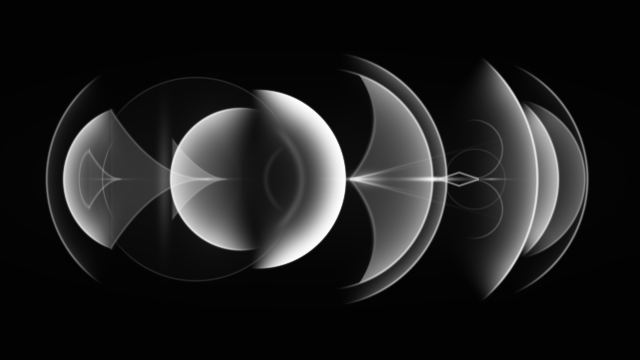
Reproduce this background procedurally as a WebGL 2 fragment shader.

```glsl
#version 300 es
precision highp float;

#define STAGE_HEIGHT 432.0
#define STAGE_CENTER vec2(384.0, 1.0)
#define EXPOSURE 1.0
#define RIM_WIDTH 1.3
#define BASE_LIGHT 0.008
#define HAZE 0.05

uniform vec2 u_resolution;
out vec4 fragColor;

float pixelSize;

float stroke(float d, float width) {
    float w = max(width, 0.8 * pixelSize);
    return exp(-d * d / (w * w));
}

float disc(vec2 p, float cx, float r) {
    return smoothstep(-pixelSize, pixelSize, r - length(p - vec2(cx, 0.0)));
}

// Circular shell lit on one side: thin rim plus a glow fading inward.
float shell(vec2 p, float cx, float r, float side, float spread,
            float rim, float glow, float depth) {
    vec2 v = p - vec2(cx, 0.0);
    float len = length(v);
    float d = r - len;
    float facing = side * v.x / max(len, 0.001);
    float lit = smoothstep(spread, mix(spread, 1.0, 0.6), facing);
    float inside = smoothstep(-pixelSize, pixelSize, d);
    return lit * (rim * stroke(d, RIM_WIDTH) + glow * inside * exp(-max(d, 0.0) / depth));
}

// Curve tapering from a wide base to a sharp tip: x is edge, y is fill.
vec2 cusp(vec2 p, float base, float tip, float height, float power) {
    float t = clamp((tip - p.x) / (tip - base), 0.0, 1.0);
    float slope = height * power * pow(t, power - 1.0) / (tip - base);
    float d = (height * pow(t, power) - p.y) / sqrt(1.0 + slope * slope);
    float span = smoothstep(base - 2.0, base + 2.0, p.x) * smoothstep(tip + 2.0, tip - 2.0, p.x);
    return span * vec2(stroke(d, RIM_WIDTH), smoothstep(-pixelSize, pixelSize, d));
}

float flare(vec2 p, float x, float len, float thickness) {
    return exp(-abs(p.x - x) / len) * stroke(p.y, thickness);
}

// Straight ray leaving a point on the axis.
float ray(vec2 p, float x, float slope, float len) {
    float dx = p.x - x;
    return step(0.0, dx) * exp(-max(dx, 0.0) / len) * stroke(p.y - slope * dx, 1.5);
}

float haze(vec2 p, vec2 center, vec2 size) {
    vec2 v = (p - center) / size;
    return exp(-dot(v, v));
}

float leftLens(vec2 p) {
    float light = shell(p, 209.0, 153.0, -1.0, 0.55, 0.5, 0.16, 10.0);
    light += shell(p, 166.0, 89.5, -1.0, 0.3, 0.7, 1.3, 13.0);
    vec2 horn = cusp(p, 133.0, 250.0, 83.0, 2.2);
    light += 0.22 * horn.x + 0.17 * horn.y;
    light += 0.17 * disc(p, 166.0, 89.5) * smoothstep(136.0, 130.0, p.x);
    vec2 heart = cusp(p, 107.0, 145.0, 34.0, 2.0);
    light += 0.25 * heart.x + 0.05 * heart.y;
    light += 0.2 * stroke(length((p - vec2(109.0, 0.0)) / vec2(14.0, 34.0)) * 14.0 - 14.0, 1.0)
           * step(p.x, 108.0);
    light += 0.2 * stroke(p.x - 123.0 - 0.006 * p.y * p.y, 1.0) * smoothstep(55.0, 20.0, p.y);
    light += 0.3 * flare(p, 135.0, 12.0, 1.5);
    light += 0.18 * haze(p, vec2(197.0, 0.0), vec2(7.0, 60.0));
    // Wide faint ring linking the lens with the sphere.
    float ring = length(p - vec2(235.0, 0.0)) - 122.0;
    return light + 0.12 * stroke(ring, 1.1) * smoothstep(55.0, 105.0, p.y)
         + 0.02 * disc(p, 235.0, 122.0);
}

float centralSphere(vec2 p) {
    float light = shell(p, 290.0, 85.0, -1.0, -0.3, 0.9, 1.6, 20.0);
    vec2 horn = cusp(p, 207.0, 272.0, 48.0, 1.8);
    light += 0.1 * horn.x + 0.28 * horn.y;
    light += 0.6 * flare(p, 250.0, 12.0, 1.8);
    light += 0.16 * haze(p, vec2(255.0, 0.0), vec2(28.0, 60.0));
    light += shell(p, 307.0, 107.0, 1.0, -0.08, 1.2, 4.6, 14.0);
    // Soft reflected rings.
    light += 0.17 * stroke(length(p - vec2(292.0, 0.0)) - 70.0, 4.5)
           * smoothstep(325.0, 350.0, p.x);
    light += 0.08 * stroke(length(p - vec2(363.0, 0.0)) - 44.0, 3.0)
           * smoothstep(345.0, 325.0, p.x);
    return light;
}

float rightDisc(vec2 p) {
    float rise = 1.0 - p.y / 70.0;
    float wall = p.x - 449.0 + 29.0 * rise * rise;
    float body = smoothstep(-1.5, 1.5, wall) * disc(p, 386.0, 133.0);
    float light = shell(p, 386.0, 133.0, 1.0, 0.1, 1.0, 0.0, 1.0);
    light += body * (0.17 + shell(p, 386.0, 133.0, 1.0, 0.0, 0.0, 0.65, 24.0));
    light += 0.25 * stroke(wall, 2.2) * smoothstep(115.0, 40.0, p.y);
    light += shell(p, 383.0, 153.0, 1.0, 0.15, 0.75, 0.5, 12.0);
    light += 1.6 * flare(p, 430.0, 10.0, 2.0) + 0.4 * haze(p, vec2(440.0, 0.0), vec2(18.0, 8.0));
    return light + 0.7 * ray(p, 420.0, 0.2, 25.0) + 0.35 * ray(p, 424.0, 0.27, 50.0);
}

float rightLens(vec2 p) {
    float outer = 1.0 - disc(p, 452.0, 193.0);
    float light = shell(p, 452.0, 193.0, 1.0, 0.64, 1.3, 1.0, 17.0);
    light += outer * shell(p, 549.0, 121.0, 1.0, 0.62, 0.7, 1.1, 22.0);
    light += outer * shell(p, 605.0, 97.0, 1.0, 0.2, 0.35, 0.42, 36.0);
    light += shell(p, 555.0, 150.0, 1.0, 0.38, 0.65, 0.1, 12.0);
    // Faint loops and the bright focus on the axis.
    float loopEdge = length(p - vec2(568.0, 36.0)) - 35.0;
    light += 0.22 * stroke(loopEdge, 1.1) * smoothstep(555.0, 595.0, p.x);
    light += 0.08 * stroke(length(p - vec2(570.0, 0.0)) - 36.0, 1.1);
    light += 0.1 * haze(p, vec2(605.0, 0.0), vec2(30.0, 65.0));
    float diamond = abs(p.y - 8.0 * (1.0 - abs(p.x - 551.0) / 24.0));
    light += 0.6 * stroke(diamond, 1.3) * step(abs(p.x - 551.0), 24.0);
    light += 0.5 * flare(p, 590.0, 10.0, 1.4);
    return light + 2.5 * flare(p, 520.0, 14.0, 2.2);
}

void main() {
    pixelSize = STAGE_HEIGHT / u_resolution.y;
    vec2 p = (gl_FragCoord.xy - 0.5 * u_resolution) * pixelSize;
    p = vec2(p.x + STAGE_CENTER.x, abs(p.y - STAGE_CENTER.y));
    float light = leftLens(p) + centralSphere(p) + rightDisc(p) + rightLens(p);
    light += HAZE * haze(p, vec2(370.0, 0.0), vec2(260.0, 85.0));
    float tone = BASE_LIGHT + (1.0 - BASE_LIGHT) * (1.0 - exp(-EXPOSURE * light));
    fragColor = vec4(vec3(tone), 1.0);
}
```
